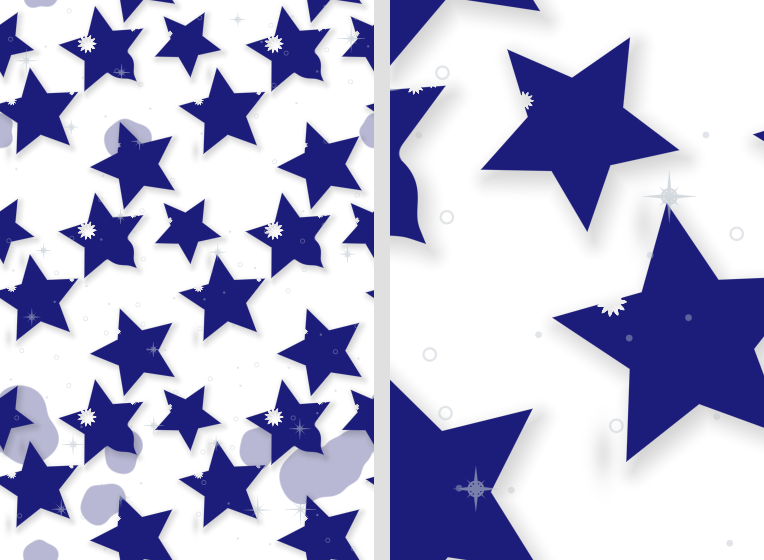
Left: the whole. Right: its middle third, enlarged.
Give the GLSL for this pattern, as a Shadertoy shader.

```glsl
const vec2 REPEATS = vec2(2.0, 3.0);
const vec3 NAVY = vec3(0.11, 0.11, 0.48);
const vec3 LAVENDER = vec3(0.72, 0.72, 0.83);
const vec3 SILVER = vec3(0.72, 0.76, 0.79);

vec2 hash2(vec2 p) {
    return fract(sin(vec2(dot(p, vec2(127.1, 311.7)), dot(p, vec2(269.5, 183.3)))) * 43758.5453);
}

// Shortest offset on a repeating plane
vec2 wrapOffset(vec2 d, vec2 period) {
    return d - period * round(d / period);
}

float smoothMin(float a, float b, float k) {
    float h = max(k - abs(a - b), 0.0) / k;
    return min(a, b) - 0.25 * h * h * k;
}

float fill(float d, float soft) {
    return 1.0 - smoothstep(-soft, soft, d);
}

float starDistance(vec2 p, float radius, float angle, float innerRatio) {
    float c = cos(angle), s = sin(angle);
    p = mat2(c, s, -s, c) * p;
    vec2 k = vec2(0.80902, -0.58779);
    p.x = abs(p.x);
    p -= 2.0 * max(dot(k, p), 0.0) * k;
    p -= 2.0 * max(dot(vec2(-k.x, k.y), p), 0.0) * vec2(-k.x, k.y);
    p.x = abs(p.x);
    p.y -= radius;
    vec2 edge = innerRatio * vec2(-k.y, k.x) - vec2(0.0, 1.0);
    float h = clamp(dot(p, edge) / dot(edge, edge), 0.0, radius);
    return length(p - edge * h) * sign(p.y * edge.x - p.x * edge.y);
}

// Four stars per repeat (centre, radius, tilt), with toothed bites (centre, radius)
float starField(vec2 p) {
    const vec4 stars[4] = vec4[4](
        vec4(0.554, 0.73, 0.242, -0.19), vec4(0.0, 0.772, 0.187, 0.53),
        vec4(0.199, 0.395, 0.246, -0.16), vec4(0.728, 0.116, 0.247, -0.36));
    const vec3 bites[7] = vec3[7](
        vec3(0.465, 0.766, 0.042), vec3(0.711, 0.848, 0.014), vec3(0.742, 0.857, 0.012),
        vec3(0.062, 0.461, 0.022), vec3(0.383, 0.504, 0.012), vec3(0.63, 0.223, 0.014),
        vec3(0.906, 0.82, 0.014));
    float d = 1.0;
    for (int i = 0; i < 4; i++) {
        vec2 q = wrapOffset(p - stars[i].xy, vec2(1.0));
        d = min(d, starDistance(q, stars[i].z, stars[i].w, 0.48));
    }
    float bulge = length(wrapOffset(p - vec2(0.645, 0.655), vec2(1.0))) - 0.07;
    d = smoothMin(d, bulge, 0.03);
    for (int i = 0; i < 7; i++) {
        vec2 q = wrapOffset(p - bites[i].xy, vec2(1.0));
        float teeth = 1.0 + 0.22 * cos(11.0 * atan(q.y, q.x));
        d = max(d, bites[i].z * teeth - length(q));
    }
    return d;
}

// Lobed blots over the whole canvas (centre, radius, direction of stretch)
float blotField(vec2 p) {
    const vec4 blots[9] = vec4[9](
        vec4(0.125, 0.715, 0.19, 1.9), vec4(0.0, 2.297, 0.082, 1.5), vec4(0.215, 0.03, 0.083, 0.0),
        vec4(0.68, 2.258, 0.112, 0.1), vec4(0.66, 0.578, 0.105, 1.1), vec4(0.547, 0.305, 0.112, 0.6),
        vec4(1.395, 0.61, 0.115, 0.8), vec4(1.68, 0.46, 0.17, 0.2), vec4(1.855, 0.555, 0.135, 1.0));
    float d = 1.0;
    for (int i = 0; i < 9; i++) {
        vec2 q = wrapOffset(p - blots[i].xy, REPEATS);
        float a = atan(q.y, q.x) - blots[i].w;
        float lobes = 1.0 + 0.14 * cos(2.0 * a) + 0.07 * cos(3.0 * a + 1.0) + 0.03 * sin(5.0 * a);
        d = smoothMin(d, length(q) - blots[i].z * lobes, 0.03);
    }
    return d;
}

// Two crossed tapering rays
float cross4(vec2 p, float reach, float width) {
    p = abs(p);
    p = vec2(max(p.x, p.y), min(p.x, p.y));
    return p.y - width * (1.0 - p.x / reach);
}

float glints(vec2 p, vec2 cells, float soft) {
    vec2 g = p / REPEATS * cells;
    vec2 id = mod(floor(g), cells);
    vec2 rnd = hash2(id + 3.7);
    float reach = mix(0.04, 0.085, rnd.x * rnd.x);
    vec2 q = (fract(g) - 0.5 - (hash2(id + 9.2) - 0.5) * 0.6) * REPEATS / cells;
    vec2 diagonal = vec2(q.x + q.y, q.x - q.y) * 0.7071;
    float d = min(cross4(q, reach, 0.005), cross4(diagonal, reach * 0.5, 0.004));
    d = min(d, abs(length(q) - 0.013) - 0.002);
    return fill(d, soft) * step(length(q), reach) * step(rnd.y, 0.8);
}

float specks(vec2 p, vec2 cells, float soft) {
    vec2 g = p / REPEATS * cells;
    vec2 id = mod(floor(g), cells);
    vec2 rnd = hash2(id + 21.4);
    vec2 q = (fract(g) - 0.5 - (hash2(id + 5.1) - 0.5) * 0.65) * REPEATS / cells;
    float ring = abs(length(q) - 0.011) - 0.002;
    float dotShape = length(q) - 0.006;
    return fill(rnd.x < 0.5 ? ring : dotShape, soft) * step(rnd.y, 0.5);
}

float smudge(vec2 p, vec2 centre) {
    vec2 q = wrapOffset(p - centre, vec2(1.0)) / vec2(0.02, 0.045);
    return exp(-dot(q, q));
}

void mainImage(out vec4 fragColor, in vec2 fragCoord) {
    vec2 p = fragCoord / iResolution.xy * REPEATS;
    float soft = 0.75 * REPEATS.x / iResolution.x;

    // Paper, blots and soft shadows
    vec3 color = mix(vec3(1.0), LAVENDER, fill(blotField(p), soft * 1.3));
    float shadow = 1.0 - smoothstep(-0.025, 0.04, starField(p - vec2(0.012, -0.016)));
    float smudges = smudge(p, vec2(0.047, 0.19)) + smudge(p, vec2(0.12, 0.6));
    color *= 1.0 - 0.17 * shadow - 0.1 * smudges;

    // Stars and silver sparkle
    color = mix(color, NAVY, fill(starField(p), soft));
    float sparkle = max(glints(p, vec2(4.0, 6.0), soft), 0.7 * specks(p, vec2(12.0, 18.0), soft));
    color = mix(color, SILVER, 0.6 * sparkle);
    fragColor = vec4(color, 1.0);
}
```
